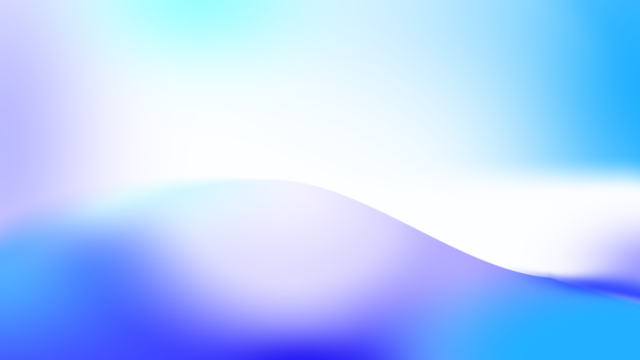
Write a WebGL 1 fragment shader that draws this background.

```glsl
precision highp float;
// Soft pastel sky gradient above a glowing blue and lilac wave.

uniform vec2 u_resolution;

// Sky palette
const vec3 WHITE = vec3(0.995, 0.998, 1.0);
const vec3 LAVENDER = vec3(0.73, 0.73, 1.0);
const vec3 AQUA = vec3(0.60, 1.0, 1.0);
const vec3 PALE_BLUE = vec3(0.55, 0.85, 1.0);
const vec3 VIVID_BLUE = vec3(0.13, 0.69, 1.0);
const vec3 VIOLET = vec3(0.62, 0.60, 1.0);

// Wave palette
const vec3 CREST_WHITE = vec3(0.965, 0.96, 1.0);
const vec3 BODY_LILAC = vec3(0.88, 0.86, 1.0);
const vec3 DEEP_LILAC = vec3(0.55, 0.50, 1.0);
const vec3 PERIWINKLE = vec3(0.25, 0.25, 1.0);
const vec3 AZURE = vec3(0.30, 0.67, 1.0);
const vec3 CREST_AQUA = vec3(0.82, 0.97, 1.0);
const vec3 INDIGO = vec3(0.12, 0.06, 0.95);
const vec3 BAND_BLUE = vec3(0.15, 0.25, 1.0);

// Wave outline
const float PEAK_X = 0.39;
const float PEAK_Y = 0.502;
const float LEFT_CURVE = 1.06;
const float RIGHT_DROP = 0.275;
const float TAIL_SLOPE = 0.45;

// Elliptical Gaussian falloff, 1 at the centre.
float glow(vec2 p, vec2 centre, vec2 radius) {
  vec2 q = (p - centre) / radius;
  return exp(-dot(q, q));
}

float ellipse(vec2 p, vec2 centre, vec2 radius) {
  return length((p - centre) / radius);
}

// Height of the wave: a parabola on the left, an S-curve and tail on the right.
float crestHeight(float x) {
  float left = max(PEAK_X - x, 0.0);
  return PEAK_Y - LEFT_CURVE * left * left
    - RIGHT_DROP * smoothstep(0.42, 0.88, x)
    - TAIL_SLOPE * max(x - 0.86, 0.0);
}

vec3 skyColour(vec2 p) {
  vec3 col = mix(WHITE, LAVENDER, glow(p, vec2(0.0, 0.60), vec2(0.14, 0.55)));
  col = mix(col, AQUA, 0.95 * glow(p, vec2(0.31, 1.02), vec2(0.17, 0.18)));
  col = mix(col, PALE_BLUE, 0.6 * glow(p, vec2(0.80, 1.0), vec2(0.30)));

  // Vivid right side with a faint arc and a soft lower edge
  float floorFade = smoothstep(0.46, 0.57, p.y);
  float arc = smoothstep(0.90, 1.10, ellipse(p, vec2(0.70, 0.55), vec2(0.30, 0.55)));
  float side = glow(p, vec2(1.02, 0.76), vec2(0.20, 0.50));
  col = mix(col, VIVID_BLUE, side * floorFade);
  col = mix(col, VIVID_BLUE, 0.5 * arc * smoothstep(0.75, 1.0, p.x) * floorFade);

  return mix(col, VIOLET, glow(p, vec2(1.03, 0.26), vec2(0.10)));
}

vec3 waveColour(vec2 p, float depth) {
  vec3 col = mix(CREST_WHITE, BODY_LILAC, smoothstep(0.0, 0.30, depth));
  col = mix(col, DEEP_LILAC, smoothstep(0.42, 0.95, p.x));

  // Dark bowl around the pale heart of the wave
  float bowl = smoothstep(0.45, 1.15, ellipse(p, vec2(0.46, 0.42), vec2(0.33, 0.42)));
  col = mix(col, PERIWINKLE, bowl * (1.0 - smoothstep(0.55, 0.75, p.x)));
  col = mix(col, AZURE, glow(p, vec2(-0.02, 0.24), vec2(0.21, 0.22)));

  // Light rim along the left slope
  float rimSpan = smoothstep(-0.05, 0.20, p.x) * (1.0 - smoothstep(0.25, 0.50, p.x));
  float rimDepth = depth / 0.11;
  col = mix(col, CREST_AQUA, exp(-rimDepth * rimDepth) * rimSpan);

  // Bright lower right corner and dark bottom spot
  float corner = ellipse(p, vec2(0.97, 0.0), vec2(0.40, 0.30));
  col = mix(col, VIVID_BLUE, 1.0 - smoothstep(0.35, 1.10, corner));
  return mix(col, INDIGO, 0.85 * glow(p, vec2(0.47, -0.02), vec2(0.12, 0.07)));
}

// Strength of the blue streak that follows the tail of the wave.
float tailBand(vec2 p, float crest) {
  float spread = smoothstep(0.85, 1.0, p.x);
  float offset = p.y - crest - 0.015 * spread;
  float above = mix(0.012, 0.045, spread);
  float below = mix(0.030, 0.018, spread);
  float q = offset / (offset > 0.0 ? above : below);
  return exp(-q * q) * smoothstep(0.78, 0.94, p.x);
}

void main() {
  vec2 p = gl_FragCoord.xy / u_resolution;
  float crest = crestHeight(p.x);
  float depth = crest - p.y;

  // The edge is hazy on the left, crisp in the middle, blurred at the tail
  float softness = mix(0.07, 0.003, smoothstep(0.0, 0.48, p.x));
  softness += 0.015 * smoothstep(0.84, 1.0, p.x);
  softness = max(softness, 1.0 / u_resolution.y);

  float inside = smoothstep(-softness, softness, depth);
  vec3 col = mix(skyColour(p), waveColour(p, depth), inside);
  col = mix(col, BAND_BLUE, 0.9 * tailBand(p, crest));
  gl_FragColor = vec4(col, 1.0);
}
```
